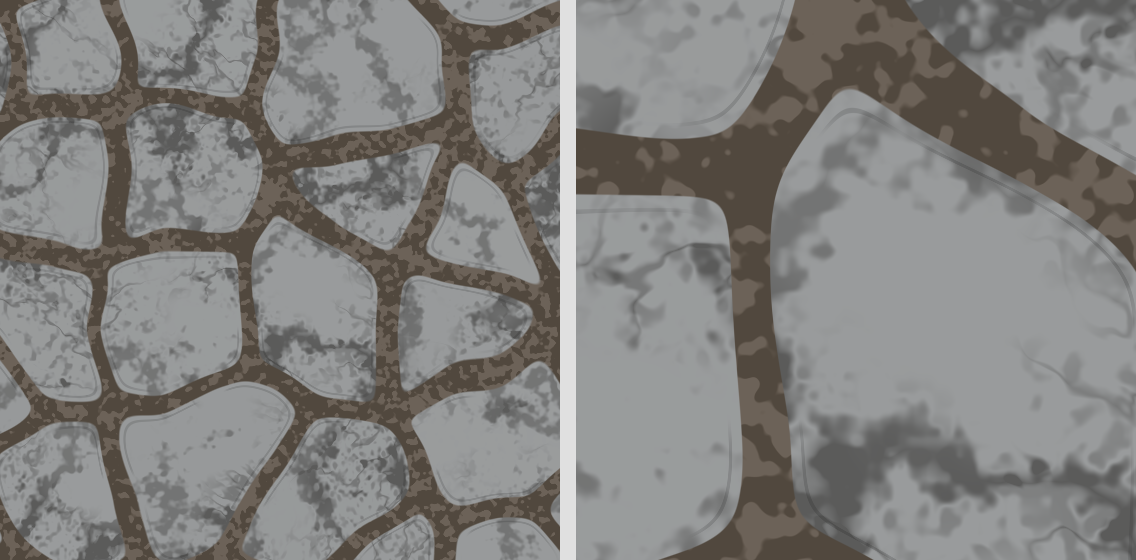
Left, the full canvas; right, a detail of the centre.
A WebGL 1 fragment shader for this texture:

```glsl
precision highp float;

// Irregular flagstones of veined grey rock set in mottled brown earth.
// Stones are inset Voronoi cells with rounded corners; the veins are
// ridged noise, turned and shifted for each stone.

uniform vec2 u_resolution;

const float STONES_ACROSS = 4.0;
const float CORNER_SHARPNESS = 26.0;
const vec3 STONE_LIGHT = vec3(0.597, 0.605, 0.608);
const vec3 STONE_DARK = vec3(0.355, 0.355, 0.352);
const vec3 EARTH_DARK = vec3(0.318, 0.282, 0.242);
const vec3 EARTH_LIGHT = vec3(0.425, 0.385, 0.345);

float hash(vec2 p) {
  return fract(sin(dot(p, vec2(127.1, 311.7))) * 43758.5453);
}

vec2 hash2(vec2 p) {
  return vec2(hash(p), hash(p + 57.3));
}

mat2 rotation(float angle) {
  float c = cos(angle), s = sin(angle);
  return mat2(c, s, -s, c);
}

float noise(vec2 p) {
  vec2 i = floor(p), f = fract(p);
  f = f * f * (3.0 - 2.0 * f);
  float low = mix(hash(i), hash(i + vec2(1.0, 0.0)), f.x);
  float high = mix(hash(i + vec2(0.0, 1.0)), hash(i + 1.0), f.x);
  return mix(low, high, f.y);
}

float fbm(vec2 p) {
  float sum = 0.0, weight = 0.5;
  for (int i = 0; i < 4; i++) {
    sum += weight * noise(p);
    p = rotation(0.65) * p * 2.03 + 11.7;
    weight *= 0.5;
  }
  return sum / 0.9375;
}

// 1 on the middle contour of a noise field, falling to 0 at the given width
float ridge(float field, float width, float roughness) {
  return 1.0 - smoothstep(0.0, width, abs(field - 0.5) + roughness);
}

vec2 site(vec2 cell) {
  return cell + 0.5 + 0.86 * (hash2(cell + 3.0) - 0.5);
}

// x: rounded distance to the cell border, yz: cell of the nearest site
vec3 stoneCell(vec2 p) {
  vec2 base = floor(p), home = base;
  float nearest = 100.0;
  for (int j = -2; j <= 2; j++) {
    for (int i = -2; i <= 2; i++) {
      vec2 cell = base + vec2(float(i), float(j));
      vec2 offset = site(cell) - p;
      float d = dot(offset, offset);
      if (d < nearest) { nearest = d; home = cell; }
    }
  }
  vec2 center = site(home);
  float sum = 0.0;
  for (int j = -2; j <= 2; j++) {
    for (int i = -2; i <= 2; i++) {
      if (i == 0 && j == 0) continue;
      vec2 other = site(home + vec2(float(i), float(j)));
      float d = dot(0.5 * (center + other) - p, normalize(other - center));
      sum += exp(-CORNER_SHARPNESS * d);
    }
  }
  return vec3(-log(sum) / CORNER_SHARPNESS, home);
}

vec3 earthColor(vec2 uv) {
  float grain = 0.6 * noise(uv * 85.0) + 0.4 * noise(rotation(0.7) * uv * 150.0);
  float patches = fbm(uv * 9.0 + 40.0) - 0.5;
  return mix(EARTH_DARK, EARTH_LIGHT, smoothstep(0.51, 0.60, grain + 0.45 * patches));
}

vec3 stoneColor(vec2 uv, vec2 id) {
  vec2 q = rotation(6.28 * hash(id + 9.0)) * uv + 20.0 * hash2(id + 21.0);
  float mottle = 0.6 * noise(q * 80.0) + 0.4 * noise(rotation(0.8) * q * 150.0);
  float rough = 0.16 * (mottle - 0.5);
  vec2 bend = 0.035 * (vec2(fbm(q * 14.0), fbm(q * 14.0 + 31.0)) - 0.5);
  float cluster = smoothstep(0.40, 0.60, fbm(q * 5.0 + 7.0));
  float vein = ridge(fbm((q + bend) * 6.5), 0.075, rough) * mix(0.6, 1.0, cluster);
  float crack = ridge(fbm((q + bend) * vec2(21.0, 12.0) + 5.0), 0.050, 0.4 * rough);
  float speckle = smoothstep(0.52, 0.78, mottle);
  float dark = vein + cluster * (0.55 * crack + 0.45 * speckle);
  vec3 light = STONE_LIGHT + 0.012 * (hash(id + 5.0) - 0.5);
  return mix(light, STONE_DARK, clamp(dark, 0.0, 1.0));
}

void main() {
  vec2 uv = gl_FragCoord.xy / u_resolution.y;
  float pixel = STONES_ACROSS / u_resolution.y;

  // Wavering outlines and a gap width of its own for each stone
  vec2 waver = vec2(noise(uv * 10.0), noise(uv * 10.0 + 17.0)) - 0.5;
  vec3 cell = stoneCell(uv * STONES_ACROSS + 0.15 * waver);
  float inside = cell.x - mix(0.045, 0.095, hash(cell.yz + 13.0));

  // Broken hairline just within the rim
  vec3 stone = stoneColor(uv, cell.yz);
  float hairline = 1.0 - smoothstep(0.003, 0.003 + pixel, abs(inside - 0.032));
  stone *= 1.0 - 0.13 * hairline * smoothstep(0.35, 0.6, noise(uv * 16.0 + 3.0));

  float coverage = smoothstep(-pixel, pixel, inside);
  gl_FragColor = vec4(mix(earthColor(uv), stone, coverage), 1.0);
}
```
